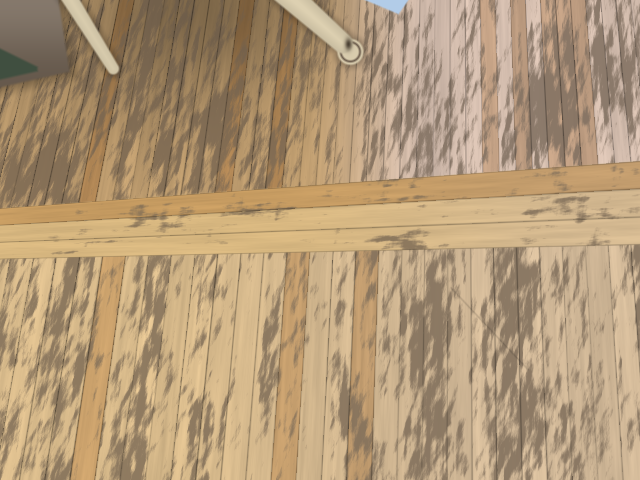
Give the GLSL for this texture, as a WebGL 1 fragment shader.

```glsl
precision highp float;
// Worn strip-wood floor with a crossing band of boards, two chair legs and a box corner.
uniform vec2 u_resolution;

float hash(vec2 p) {
  vec3 q = fract(vec3(p.xyx) * 0.1031);
  q += dot(q, q.yzx + 33.33);
  return fract((q.x + q.y) * q.z);
}

float noise(vec2 p) {
  vec2 i = floor(p), f = fract(p);
  f = f * f * (3.0 - 2.0 * f);
  return mix(mix(hash(i), hash(i + vec2(1, 0)), f.x),
             mix(hash(i + vec2(0, 1)), hash(i + vec2(1, 1)), f.x), f.y);
}

float fbm(vec2 p) {
  float sum = 0.0, amp = 0.53;
  for (int i = 0; i < 4; i++) {
    sum += amp * noise(p);
    p = p * 2.03 + 17.1;
    amp *= 0.5;
  }
  return sum;
}

float spot(vec2 p, vec2 centre, vec2 radius) {
  vec2 d = (p - centre) / radius;
  return exp(-dot(d, d));
}

float below(float value, float limit, float soft) {
  return 1.0 - smoothstep(limit - soft, limit + soft, value);
}

// Signed distance to a rod whose radius changes from ra to rb
float rod(vec2 p, vec2 a, vec2 b, float ra, float rb) {
  vec2 ab = b - a;
  float t = clamp(dot(p - a, ab) / dot(ab, ab), 0.0, 1.0);
  return length(p - a - ab * t) - mix(ra, rb, t);
}

// Boards run along y; returns wood colour with grain, wear and seams
vec3 boards(vec2 q, float width, vec3 wood, float wear, float slant, float soft) {
  float row = floor(q.x / width);
  float tone = hash(vec2(row, 14.7));
  float grain = fbm(vec2(q.x * 130.0, q.y * 7.0 + tone * 20.0));
  vec3 col = wood * (0.94 + 0.1 * tone + 0.14 * (grain - 0.5));
  col *= mix(vec3(1), vec3(0.93, 0.86, 0.77), step(0.8, hash(vec2(row, 5.3))));

  // Scuffs: long streaks, slanted flakes and broad blotches
  float streak = fbm(vec2(q.x * 95.0 + tone * 9.0, q.y * 9.0));
  float flake = fbm(vec2(q.x * 95.0 - q.y * slant, q.y * 28.0 + 5.0));
  float blotch = fbm(q * vec2(14.0, 7.0) + 31.0);
  float level = 0.36 * streak + 0.4 * flake + 0.2 * blotch + 0.1 * (tone - 0.5) + wear;
  vec3 worn = mix(vec3(0.48, 0.41, 0.34), wood * 0.66, 0.35);
  col = mix(col, worn, 0.88 * smoothstep(0.45, 0.62, level));

  float seam = abs(fract(q.x / width + 0.5) - 0.5) * width;
  return col * (1.0 - 0.5 * below(seam, 0.001, soft) * (0.3 + 0.7 * hash(vec2(row, 8.0))));
}

// Boards fan out from a vertical axis as they come nearer
vec2 fan(vec2 p, float spread) {
  float axis = 0.95;
  return vec2(axis + (p.x - axis) / (1.0 + spread * (0.48 - p.y)), p.y);
}

vec3 upperFloor(vec2 p, float soft) {
  float right = smoothstep(0.62, 0.9, p.x);
  vec3 wood = mix(vec3(0.79, 0.65, 0.46), vec3(0.84, 0.75, 0.69), right);
  wood *= 1.0 - 0.34 * spot(p, vec2(0.43, 1.0), vec2(0.25, 0.18));
  wood *= 1.0 - 0.12 * spot(p, vec2(0.2, 0.85), vec2(0.3, 0.2));
  float wear = 0.035 - 0.07 * right
    + 0.2 * spot(p, vec2(1.12, 0.74), vec2(0.09, 0.12))
    + 0.12 * spot(p, vec2(1.28, 0.85), vec2(0.1, 0.1))
    + 0.16 * spot(p, vec2(0.88, 0.77), vec2(0.05, 0.14))
    + 0.12 * spot(p, vec2(0.5, 0.7), vec2(0.13, 0.12))
    + 0.15 * spot(p, vec2(0.05, 0.63), vec2(0.13, 0.08))
    - 0.12 * spot(p, vec2(0.7, 0.69), vec2(0.07, 0.12))
    - 0.06 * spot(p, vec2(0.2, 0.64), vec2(0.05, 0.12));
  return boards(fan(p, 0.25), 0.036, wood, wear, 30.0, soft);
}

vec3 lowerFloor(vec2 p, float soft) {
  vec3 wood = mix(vec3(0.87, 0.75, 0.56), vec3(0.84, 0.74, 0.61), smoothstep(0.3, 1.1, p.x));
  vec2 q = fan(p, 0.2);
  // Dark board groups recur across the width, strongest right of the middle
  float wear = 0.005 + 0.045 * cos((q.x - 0.17) * 42.7)
    + 0.09 * spot(p, vec2(0.88, 0.28), vec2(0.07, 0.3))
    + 0.07 * spot(p, vec2(1.06, 0.34), vec2(0.1, 0.2))
    - 0.05 * spot(p, vec2(0.48, 0.3), vec2(0.07, 0.3));
  vec3 col = boards(q - vec2(0.0246, 0), 0.0478, wood, wear, 26.0, soft);
  float scratch = rod(p, vec2(0.94, 0.4), vec2(1.1, 0.23), 0.001, 0.001);
  return col * (1.0 - 0.2 * below(scratch, 0.0, soft * 1.5));
}

vec3 crossBand(vec2 p, float v, float soft) {
  float scuff = fbm(vec2(p.x * 60.0 - p.y * 12.0, p.y * 16.0));
  float wear = -0.1 + 0.22 * (scuff - 0.5)
    + 0.2 * spot(p, vec2(0.84, 0.495), vec2(0.09, 0.025))
    + 0.16 * spot(p, vec2(0.34, 0.54), vec2(0.1, 0.03))
    + 0.14 * spot(p, vec2(0.53, 0.565), vec2(0.1, 0.025))
    + 0.15 * spot(p, vec2(1.18, 0.56), vec2(0.17, 0.045));
  vec3 wood = mix(vec3(0.86, 0.73, 0.51), vec3(0.85, 0.74, 0.58), smoothstep(0.5, 1.3, p.x));
  return boards(vec2(v * 0.135 + 0.45, p.x), 0.045, wood, wear, 6.0, soft);
}

void main() {
  vec2 p = gl_FragCoord.xy / u_resolution.y;
  float soft = max(0.0016, 1.0 / u_resolution.y);

  // Floor regions divided by the band's two converging edges
  float low = 0.46 + 0.0225 * p.x, high = 0.566 + 0.074 * p.x;
  vec3 col = mix(lowerFloor(p, soft), crossBand(p, (p.y - low) / (high - low), soft),
                 smoothstep(low - soft, low + soft, p.y));
  col = mix(col, upperFloor(p, soft), smoothstep(high - soft, high + soft, p.y));

  // Box corner with a dark green side panel
  float boxEdge = max(p.x - 0.122 - 0.154 * (1.0 - p.y), 0.818 + 0.225 * p.x - p.y);
  col *= 1.0 - 0.3 * below(boxEdge, 0.012, 0.02);
  vec3 boxCol = mix(vec3(0.4, 0.35, 0.3), vec3(0.52, 0.47, 0.42), smoothstep(0.83, 1.0, p.y));
  float panel = max(max(p.y - 0.899 + 0.49 * p.x, p.x - 0.078), 0.834 + 0.225 * p.x - p.y);
  boxCol = mix(boxCol, vec3(0.25, 0.31, 0.25), below(panel, 0.0, 0.004));
  col = mix(col, boxCol, below(boxEdge, 0.0, 0.004));

  // Thin leg, thick leg and its round foot
  float thin = rod(p, vec2(0.135, 1.02), vec2(0.236, 0.857), 0.017, 0.012);
  float thick = rod(p, vec2(0.59, 1.02), vec2(0.714, 0.91), 0.027, 0.021);
  float foot = length(p - vec2(0.73, 0.892)) - 0.027;
  col *= 1.0 - 0.25 * below(min(min(thin, thick), foot), 0.006, 0.012);
  vec3 cream = vec3(0.85, 0.8, 0.68);
  col = mix(col, cream * (0.94 + 4.0 * min(-thin, 0.015)), below(thin, 0.0, 0.003));
  vec3 footCol = mix(cream, vec3(0.4, 0.34, 0.28), below(abs(foot + 0.007), 0.002, 0.003));
  col = mix(col, footCol, below(foot, 0.0, 0.003));
  col = mix(col, cream * (0.92 + 4.5 * min(-thick, 0.022)), below(thick, 0.0, 0.003));
  col = mix(col, vec3(0.2, 0.16, 0.12), 0.85 * spot(p, vec2(0.726, 0.908), vec2(0.007, 0.012)));

  // Pale blue corner at the top
  float blue = max(0.998 - 0.42 * (p.x - 0.765) - p.y, p.x - 0.83 - 0.7 * (p.y - 0.97));
  gl_FragColor = vec4(mix(col, vec3(0.7, 0.8, 0.91), below(blue, 0.0, 0.003)), 1.0);
}
```
